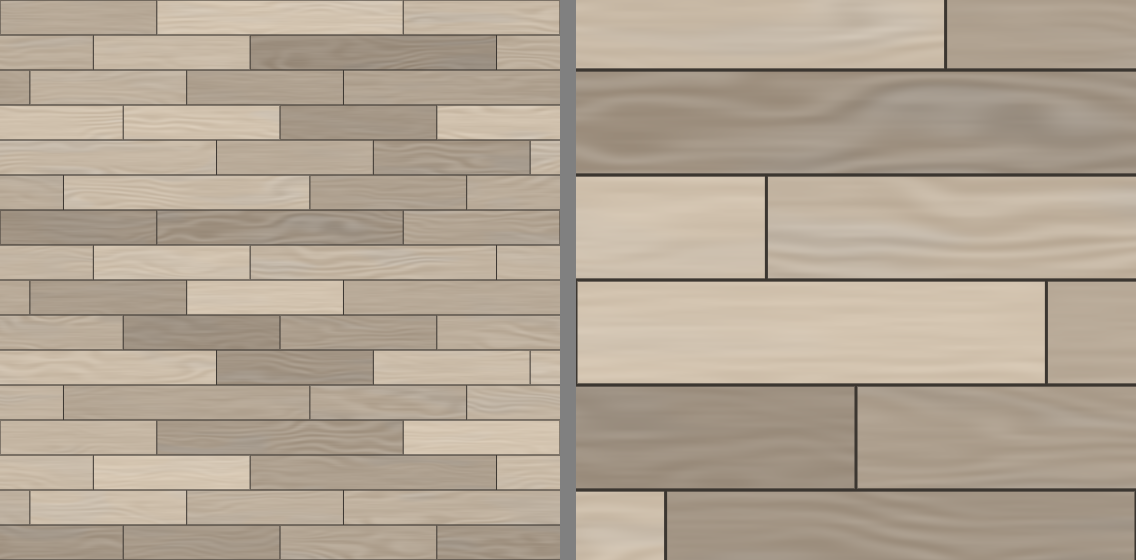
Left: the whole. Right: its middle third, enlarged.
A WebGL 2 fragment shader for this texture:

```glsl
#version 300 es
precision highp float;

uniform vec2 u_resolution;
out vec4 fragColor;

float hash(vec2 p) {
    vec3 q = fract(p.xyx * vec3(0.1031, 0.103, 0.0973));
    q += dot(q, q.yzx + 33.33);
    return fract((q.x + q.y) * q.z);
}

float noise(vec2 p) {
    vec2 i = floor(p), f = fract(p);
    f = f * f * (3.0 - 2.0 * f);
    return mix(mix(hash(i), hash(i + vec2(1, 0)), f.x),
               mix(hash(i + vec2(0, 1)), hash(i + vec2(1, 1)), f.x), f.y);
}

float fbm(vec2 p) {
    float sum = 0.0, amp = 0.5;
    for (int i = 0; i < 3; i++) {
        sum += amp * noise(p);
        p = p * 2.03 + 11.7;
        amp *= 0.5;
    }
    return sum;
}

// Share of a pixel covered by a line of the given half width
float lineCoverage(float d, float halfWidth, float pixel) {
    return clamp((halfWidth - d) / pixel + 0.5, 0.0, 1.0)
         - clamp((-halfWidth - d) / pixel + 0.5, 0.0, 1.0);
}

// Wood figure: x is ring darkness, y is fine fibre, z is a cool stain
vec3 woodGrain(vec2 p, float id) {
    float seed = id * 17.0;
    float bend = fbm(p * vec2(5.0, 17.0) + seed);
    float ripple = noise(p * vec2(22.0, 60.0) + seed);
    float phase = 75.0 * p.y + 6.5 * bend + 0.35 * ripple;
    float rings = 0.5 + 0.5 * sin(6.2832 * phase);
    float patches = smoothstep(0.15, 0.75, noise(p * vec2(7.0, 30.0) + seed + 40.0));
    float strength = mix(0.3, 1.0, hash(vec2(id, 5.0)));
    float fibre = 0.6 * noise(p * vec2(9.0, 230.0) + seed)
                + 0.4 * noise(p * vec2(30.0, 420.0) + seed);
    float stain = smoothstep(0.5, 0.9, noise(p * vec2(9.0, 55.0) + 3.0 * bend + seed));
    return vec3((rings - 0.5) * patches * strength, fibre - 0.5, stain * strength);
}

void main() {
    vec2 uv = gl_FragCoord.xy / u_resolution;
    float pixel = 1.0 / u_resolution.y;

    // Sixteen rows from the top, each shifted by a sixth of the width
    float y = (1.0 - uv.y) * 16.0;
    float row = floor(y);
    float x = fract(uv.x - row / 6.0);

    // Short, long and short plank in every row
    float slot = step(0.28, x) + step(0.72, x);
    float id = row * 3.0 + slot;

    // Quadratic shuffle spreads the tones evenly over all 48 planks
    float tone = mod(id * (6.0 * id + 19.0) + 20.0, 48.0) / 47.0;
    vec3 color = mix(vec3(0.615, 0.562, 0.500), vec3(0.835, 0.775, 0.695), pow(tone, 0.9));

    vec3 grain = woodGrain(vec2(x, fract(y) / 16.0), id);
    color -= grain.x * vec3(0.055, 0.062, 0.068);
    color += grain.y * vec3(0.050, 0.052, 0.054);
    color = mix(color, vec3(dot(color, vec3(0.34))), 0.22 * grain.z);

    // Dark seams between rows and at plank ends
    float rowSeam = min(fract(y), 1.0 - fract(y)) / 16.0;
    float endSeam = min(min(x, 1.0 - x), min(abs(x - 0.28), abs(x - 0.72)));
    float seam = max(lineCoverage(rowSeam, 0.00098, pixel),
                     lineCoverage(endSeam, 0.00090, 1.0 / u_resolution.x));
    color = mix(color, vec3(0.23, 0.21, 0.19), seam);

    fragColor = vec4(color, 1.0);
}
```
